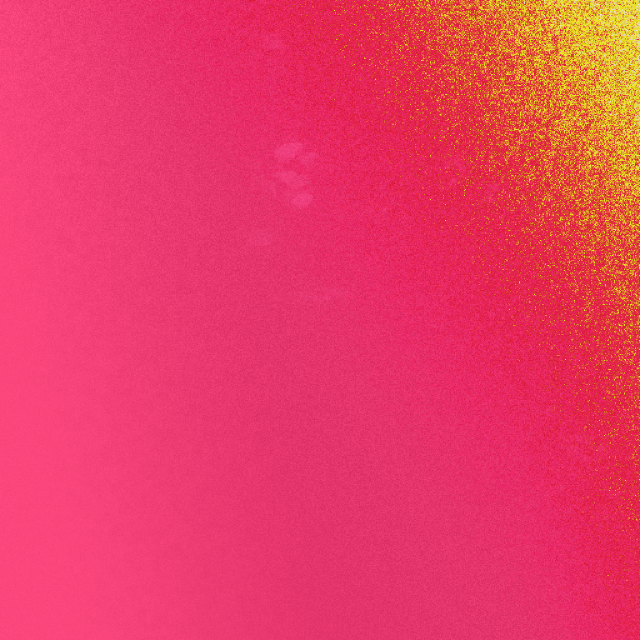
Write a WebGL 2 fragment shader that draws this background.

```glsl
#version 300 es
// Grainy pink gradient heating into red, yellow and white specks at the upper right.
precision highp float;

#define GRAIN 768.0      // grain cells across the canvas
#define WARM_SLOPE 0.7   // tilt of the warm bands
#define PINK_SLOPE 0.2   // tilt of the pink bands
#define RED_AT 1.16      // heat where magenta turns red
#define YELLOW_AT 1.48   // heat where red turns yellow
#define WHITE_AT 1.76    // heat where yellow turns white
#define SPREAD 0.145     // scatter of the hot grain
#define FLECK_LIGHT 0.5  // strength of the pale flecks

uniform vec2 u_resolution;
out vec4 fragColor;

const vec3 BRIGHT_PINK = vec3(0.98, 0.275, 0.485);
const vec3 DIM_PINK = vec3(0.895, 0.208, 0.422);
const vec3 MAGENTA = vec3(0.925, 0.15, 0.405);
const vec3 RED = vec3(0.88, 0.12, 0.25);
const vec3 ORANGE = vec3(0.82, 0.42, 0.15);
const vec3 YELLOW = vec3(0.91, 0.88, 0.13);
const vec3 PALE = vec3(0.90, 0.85, 0.80);
const vec3 FLECK_PINK = vec3(0.98, 0.29, 0.56);

float hash(vec2 p) {
    vec3 q = fract(vec3(p.xyx) * 0.1031);
    q += dot(q, q.yzx + 33.33);
    return fract((q.x + q.y) * q.z);
}

float valueNoise(vec2 p) {
    vec2 cell = floor(p);
    vec2 f = fract(p);
    f = f * f * (3.0 - 2.0 * f);
    float low = mix(hash(cell), hash(cell + vec2(1, 0)), f.x);
    float high = mix(hash(cell + vec2(0, 1)), hash(cell + vec2(1, 1)), f.x);
    return mix(low, high, f.y);
}

// Sum of three hashes: zero mean, unit deviation
float bellNoise(vec2 cell) {
    float sum = 0.0;
    for (int i = 0; i < 3; i++) sum += hash(cell + float(i) * vec2(71.3, 37.7));
    return 2.0 * sum - 3.0;
}

// Soft elliptical falloff
float blob(vec2 p, vec2 centre, vec2 radius) {
    vec2 d = (p - centre) / radius;
    return exp(-dot(d, d));
}

// Solid petal with a ragged rim
float petal(vec2 p, vec2 centre, vec2 radius, float ragged) {
    vec2 d = p - centre;
    d.y -= 0.25 * d.x;
    return 1.0 - smoothstep(0.75, 1.1, length(d / radius) + ragged);
}

// Pale flecks: ragged noise kept inside a few clusters
float flecks(vec2 p) {
    float ragged = valueNoise(p * vec2(100.0, 150.0) + 7.0);
    float shape = 0.6 * valueNoise(p * vec2(55.0, 85.0)) + 0.4 * ragged;
    float area = 0.8 * blob(p, vec2(0.45, 0.73), vec2(0.04, 0.045));
    area = max(area, 0.6 * blob(p, vec2(0.428, 0.925), vec2(0.015, 0.03)));
    area = max(area, 0.6 * blob(p, vec2(0.41, 0.623), vec2(0.02, 0.018)));
    area = max(area, 0.7 * blob(p, vec2(0.50, 0.54), vec2(0.035, 0.01)));
    area = max(area, 0.6 * blob(p, vec2(0.60, 0.667), vec2(0.025, 0.013)));
    area = max(area, blob(p, vec2(0.71, 0.73), vec2(0.015, 0.025)));
    area = max(area, blob(p, vec2(0.772, 0.697), vec2(0.013, 0.018)));
    area = max(area, 0.8 * blob(p, vec2(0.915, 0.30), vec2(0.03, 0.016)));
    float scattered = area * smoothstep(0.42, 0.62, shape);
    float rim = 0.5 * (ragged - 0.5);
    float petals = petal(p, vec2(0.452, 0.765), vec2(0.023, 0.012), rim);
    petals = max(petals, 0.7 * petal(p, vec2(0.482, 0.753), vec2(0.017, 0.01), rim));
    petals = max(petals, 0.7 * petal(p, vec2(0.463, 0.715), vec2(0.017, 0.01), 2.0 * rim));
    petals = max(petals, petal(p, vec2(0.471, 0.687), vec2(0.020, 0.012), rim));
    return max(scattered, petals);
}

// Colour of one grain
vec3 grainColour(vec2 p, float fleck) {
    vec2 cell = floor(p * GRAIN);
    float lowRight = smoothstep(0.78, 1.0, p.x) * (1.0 - smoothstep(0.0, 0.6, p.y));
    float warm = p.x + WARM_SLOPE * p.y + 0.12 * lowRight;
    float cool = p.x + PINK_SLOPE * p.y;
    float bell = bellNoise(cell);

    // Noisy heat: scatter widens toward the hot corner
    float clump = valueNoise(p * GRAIN / 3.5) + 0.6 * valueNoise(p * GRAIN / 9.0) - 0.8;
    float spread = mix(0.05, SPREAD, smoothstep(0.75, 1.2, warm));
    float heat = warm + spread * (0.92 * bell + 0.9 * clump) - 0.14 * fleck;

    // Pink sweep from the left edge, slightly mottled
    float mottle = 0.06 * (valueNoise(p * 90.0) - 0.5) + 0.03 * bell;
    vec3 colour = mix(BRIGHT_PINK, DIM_PINK, smoothstep(0.08, 0.54, cool + mottle));

    // Warm bands
    colour = mix(colour, MAGENTA, smoothstep(0.8, 1.1, heat));
    colour = mix(colour, RED, smoothstep(RED_AT - 0.1, RED_AT + 0.1, heat));
    colour = mix(colour, ORANGE, smoothstep(YELLOW_AT - 0.12, YELLOW_AT, heat));
    colour = mix(colour, YELLOW, smoothstep(YELLOW_AT - 0.02, YELLOW_AT + 0.07, heat));
    colour = mix(colour, PALE, smoothstep(WHITE_AT - 0.03, WHITE_AT + 0.05, heat));

    // Flecks and fine film grain
    colour = mix(colour, FLECK_PINK, FLECK_LIGHT * fleck * (1.0 - 0.4 * smoothstep(0.9, 1.2, warm)));
    return colour + (hash(cell + 191.0) - 0.5) * mix(0.025, 0.08, smoothstep(0.3, 0.8, warm));
}

void main() {
    // Four samples per pixel soften the grain
    float fleck = flecks(gl_FragCoord.xy / u_resolution);
    vec3 sum = vec3(0.0);
    for (int i = 0; i < 4; i++) {
        vec2 offset = 0.5 * vec2(i % 2, i / 2) - 0.25;
        sum += grainColour((gl_FragCoord.xy + offset) / u_resolution, fleck);
    }
    fragColor = vec4(clamp(0.25 * sum, 0.0, 1.0), 1.0);
}
```
